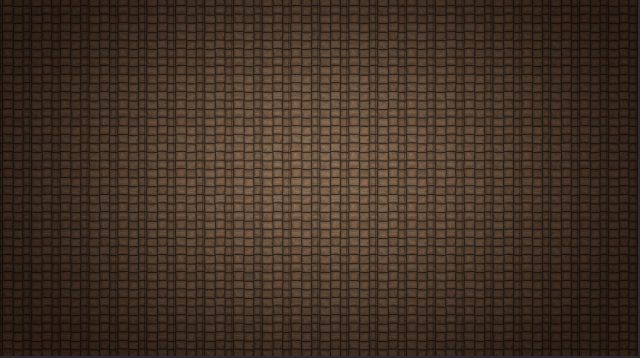
A Shadertoy shader for this pattern:

```glsl
// Brown basket weave of small grained blocks with dark seams, a soft vignette and a slate trim.

const float GROUP = 0.0806;               // width of three columns, in canvas heights
const float ROW = 1.0 / 41.7;             // height of a row, in canvas heights
const vec2 SPLIT = vec2(0.37, 0.71);      // inner seams of a column group
const vec2 TILE = vec2(6.0, 6.0);         // blocks before the grain repeats
const vec3 CENTER_BROWN = vec3(0.495, 0.390, 0.300);
const vec3 EDGE_BROWN = vec3(0.182, 0.122, 0.086);
const vec3 SLATE = vec3(0.18, 0.17, 0.20);

float hash(vec2 p) {
    vec3 q = fract(vec3(p.xyx) * 0.1031);
    q += dot(q, q.yzx + 33.33);
    return fract((q.x + q.y) * q.z);
}

// Value noise that wraps after the given period.
float tiledNoise(vec2 p, vec2 period) {
    vec2 i = floor(p), f = fract(p);
    f = f * f * (3.0 - 2.0 * f);
    float a = hash(mod(i, period));
    float b = hash(mod(i + vec2(1.0, 0.0), period));
    float c = hash(mod(i + vec2(0.0, 1.0), period));
    float d = hash(mod(i + vec2(1.0, 1.0), period));
    return mix(mix(a, b, f.x), mix(c, d, f.x), f.y);
}

float roundBox(vec2 p, vec2 halfSize, float radius) {
    vec2 q = abs(p) - halfSize + radius;
    return length(max(q, 0.0)) + min(max(q.x, q.y), 0.0) - radius;
}

float stroke(float dist, float halfWidth, float pixel) {
    return 1.0 - smoothstep(halfWidth - 0.6 * pixel, halfWidth + 0.6 * pixel, abs(dist));
}

// Column index, position inside it from 0 to 1, and its share of the group.
vec3 findColumn(float x) {
    float u = fract(x);
    float slot = step(SPLIT.x, u) + step(SPLIT.y, u);
    float low = slot < 0.5 ? 0.0 : (slot < 1.5 ? SPLIT.x : SPLIT.y);
    float high = slot < 0.5 ? SPLIT.x : (slot < 1.5 ? SPLIT.y : 1.0);
    return vec3(floor(x) * 3.0 + slot, (u - low) / (high - low), high - low);
}

// Fibres run along the strip that lies on top.
float fibre(vec2 grid, float over) {
    float across = tiledNoise(grid * vec2(2.0, 7.0), TILE * vec2(2.0, 7.0));
    float along = tiledNoise(grid * vec2(5.0, 3.0), TILE * vec2(5.0, 3.0));
    float speck = tiledNoise(grid * 9.0, TILE * 9.0);
    return 0.6 * mix(across, along, over) + 0.4 * speck - 0.5;
}

// Brightness and tint of the woven surface.
vec3 weave(vec2 p, float pixel) {
    float sway = tiledNoise(p / ROW, TILE * 7.0) - 0.5;
    vec3 column = findColumn(p.x / GROUP - 0.087 + 0.015 * sway);
    float slot = mod(column.x, 3.0);
    float narrow = step(1.5, slot);

    // Neighbouring columns sit slightly higher or lower.
    float y = p.y / ROW + 0.10 * (mod(column.x, 2.0) - 0.5) + 0.05 * sway;
    vec2 grid = vec2(column.x + column.y, y);
    vec2 id = mod(floor(grid), TILE);
    float over = mod(id.x + id.y, 2.0);
    vec2 size = vec2(column.z * GROUP, ROW);
    vec2 local = (fract(grid) - 0.5) * size;

    // Blocks on top bulge along their own strip.
    vec2 inset = mix(vec2(0.0009, 0.0016), vec2(0.0016, 0.0011), over);
    float dist = roundBox(local, 0.5 * size - inset, 0.0020);
    float body = 1.0 - smoothstep(-0.7 * pixel, 0.7 * pixel, dist);
    float dome = smoothstep(0.0, 0.0070, -dist);

    // A faint second thread runs beside the seam of the narrow column.
    float pair = narrow * stroke(local.x - 0.24 * size.x, 0.0011, pixel);

    float light = mix(0.86, 1.05, dome) + 0.08 * (hash(id + 17.0) - 0.5);
    light += 0.34 * fibre(grid, over);
    light *= (1.0 - 0.35 * pair) * (1.0 - 0.05 * narrow);
    vec3 tint = mix(vec3(1.02, 0.99, 0.97), vec3(0.98, 1.01, 1.02), hash(id + 41.0));
    vec3 seam = vec3(0.41, 0.42, 0.46);
    return mix(seam, light * tint, body);
}

vec3 vignette(vec2 uv) {
    float radius = length((uv - vec2(0.5, 0.53)) * vec2(1.0, 0.8));
    return mix(CENTER_BROWN, EDGE_BROWN, smoothstep(0.0, 0.60, radius));
}

void mainImage(out vec4 fragColor, in vec2 fragCoord) {
    float pixel = 1.0 / iResolution.y;
    vec2 uv = fragCoord / iResolution.xy;
    vec2 p = fragCoord * pixel;
    float aspect = iResolution.x * pixel;

    vec3 color = vignette(uv) * weave(p, pixel);

    // Thin trim along the right and bottom edges.
    float edge = min(p.y, aspect - p.x);
    float trim = 1.0 - smoothstep(0.0058 - 0.5 * pixel, 0.0058 + 0.5 * pixel, edge);
    color = mix(color, SLATE, trim);

    fragColor = vec4(clamp(color, 0.0, 1.0), 1.0);
}
```
